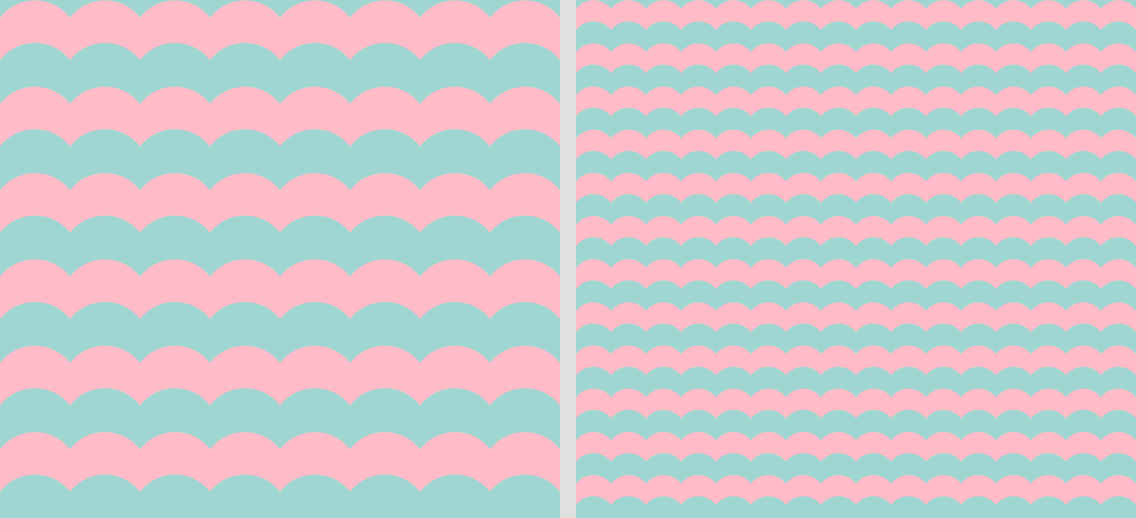
Left, the tile; right, the same tile 2 across and 2 down.
Write a WebGL 2 fragment shader that draws this pattern.

```glsl
#version 300 es
precision highp float;

uniform vec2 u_resolution;
out vec4 outColor;

const vec2 REPEATS = vec2(8.0, 6.0);   // scallops across, band pairs down
const float ARC_DEPTH = 0.245;         // crest to cusp, in scallop widths
const float PINK_SHARE = 0.492;        // pink part of each row height
const float CREST_OFFSET = 0.005;      // first crest below the top edge, in rows
const vec3 PINK = vec3(1.0, 0.735, 0.784);
const vec3 TEAL = vec3(0.627, 0.840, 0.820);

// Radius of the arc that spans one scallop width with the given depth
const float ARC_RADIUS = (0.25 + ARC_DEPTH * ARC_DEPTH) / (2.0 * ARC_DEPTH);

void main() {
    vec2 cellSize = u_resolution / REPEATS;
    vec2 cell = gl_FragCoord.xy / cellSize;

    // Drop of the circular arc below its crest, in scallop widths
    float x = fract(cell.x) - 0.5;
    float arcHeight = sqrt(ARC_RADIUS * ARC_RADIUS - x * x);
    float drop = ARC_RADIUS - arcHeight;

    // Depth below the pink crest line, in rows
    float dropInRows = drop * cellSize.x / cellSize.y;
    float depth = REPEATS.y - cell.y - CREST_OFFSET - dropInRows;

    // Signed distance to the pink band, negative inside
    float halfBand = 0.5 * PINK_SHARE;
    float band = abs(fract(depth - halfBand + 0.5) - 0.5) - halfBand;

    // Distance along the arc normal, in pixels, for a smooth edge
    float edge = band * cellSize.y * arcHeight / ARC_RADIUS;
    float pink = 1.0 - smoothstep(-0.75, 0.75, edge);

    outColor = vec4(mix(TEAL, PINK, pink), 1.0);
}
```
